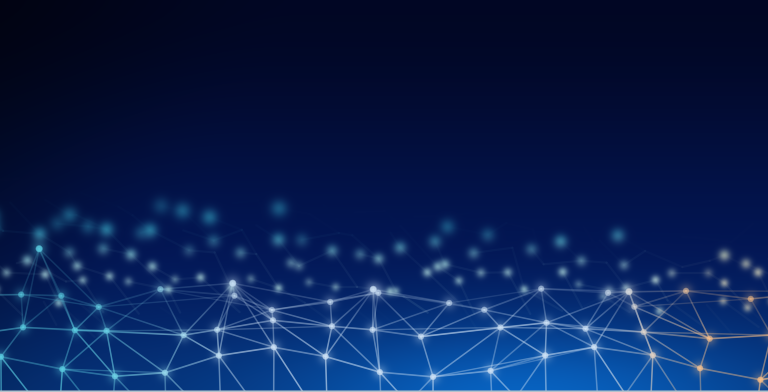
This background is drawn by a WebGL 2 fragment shader. Its source:

```glsl
#version 300 es
precision highp float;
// A glowing network of nodes and strands over a deep blue gradient.
// A jittered lattice forms the sharp front mesh, four hubs rise out of it,
// and hashed cells scatter the blurred lights behind. Width is 100 units.
uniform vec2 u_resolution;
out vec4 fragColor;

vec2 hash2(vec2 cell) {
  vec3 q = fract(cell.xyx * vec3(0.1031, 0.1030, 0.0973) + 0.37);
  q += dot(q, q.yzx + 33.33);
  return fract((q.xx + q.yz) * q.zy);
}

// Smooth coverage of a thin segment
float strand(vec2 p, vec2 a, vec2 b, float halfWidth) {
  vec2 ab = b - a;
  float t = clamp(dot(p - a, ab) / dot(ab, ab), 0.0, 1.0);
  float pixel = 100.0 / u_resolution.x;
  return 1.0 - smoothstep(halfWidth - 0.5 * pixel, halfWidth + 0.8 * pixel, length(p - a - ab * t));
}

// Sharp core with a soft halo
float bead(vec2 p, vec2 center, float radius) {
  float d = length(p - center);
  return max(1.0 - smoothstep(0.6 * radius, 1.3 * radius, d), 0.4 * exp(-d * d / (4.0 * radius * radius)));
}

// Lattice rows: 0 is below the frame, 1 rolls in waves, 2 and 3 sit higher
vec2 node(float col, float row) {
  vec2 j = hash2(vec2(col + 20.0, row + 3.0));
  float x = 0.7 + 7.0 * col + (j.x - 0.5) * (row < 1.5 ? 1.2 : 5.0);
  float wave = 3.8 + 1.9 * cos((col - 5.0) * 1.0472) + 0.8 * (j.y - 0.5);
  float y = row < 0.5 ? -5.0 : row < 1.5 ? wave : row < 2.5 ? 6.8 + 2.6 * j.y : 10.7 + 3.0 * j.y;
  return vec2(x, y);
}

void cover(inout float total, float amount) {
  total += amount * (1.0 - total);
}

// Sharp mesh around p
float frontMesh(vec2 p) {
  vec2 hubs[4] = vec2[4](vec2(5.1, 18.7), vec2(30.3, 14.2), vec2(48.6, 13.4), vec2(81.9, 13.1));
  float near = floor(p.x / 7.0);
  float fade = mix(0.65, 0.22, smoothstep(5.0, 14.0, p.y));
  float lines = 0.0, dots = 0.0;
  for (float row = 0.0; row < 4.0; row++) {
    for (float k = -3.0; k <= 3.0; k++) {
      float col = near + k;
      vec2 a = node(col, row);
      vec2 chance = hash2(vec2(col + 51.0, row + 9.0));
      float strength = fade * (0.5 + 0.5 * chance.x);
      cover(lines, strength * strand(p, a, node(col + 1.0, row), 0.09));
      if (row < 3.0) {
        cover(lines, strength * strand(p, a, node(col, row + 1.0), 0.08));
        float side = chance.y < 0.5 ? -1.0 : 1.0;
        cover(lines, strength * strand(p, a, node(col + side, row + 1.0), 0.08));
      }
      if (chance.y > 0.4)
        cover(lines, 0.8 * strength * strand(p, a, node(col + 2.0, row), 0.07));
      for (int h = 0; h < 4; h++) {
        vec2 span = hubs[h] - a;
        if (length(span) < 13.0 && row > 0.5)
          cover(lines, 0.75 * fade * strand(p, hubs[h], a, 0.08));
      }
      cover(dots, mix(0.95, 0.7, row / 3.0) * bead(p, a, 0.45));
    }
  }
  for (int h = 0; h < 4; h++) cover(dots, 0.9 * bead(p, hubs[h], 0.5));
  cover(lines, dots);
  return lines;
}

vec2 lightAt(vec2 cell) {
  return 3.2 * (cell + 0.1 + 0.8 * hash2(cell + 70.0));
}

// Blurred lights, thinning out upward, with faint threads between them
float distantLights(vec2 p) {
  vec2 home = floor(p / 3.2);
  float total = 0.0;
  for (float i = -1.0; i <= 1.0; i++) {
    for (float j = -1.0; j <= 1.0; j++) {
      vec2 cell = home + vec2(i, j);
      vec2 c = lightAt(cell), chance = hash2(cell + 131.0);
      float top = 28.5 - 0.075 * c.x;
      float density = 0.85 * (1.0 - smoothstep(top - 8.0, top, c.y)) * smoothstep(10.0, 13.0, c.y);
      float radius = mix(0.55, 1.1, smoothstep(13.0, 25.0, c.y));
      vec2 d = p - c;
      if (chance.x < density)
        cover(total, (0.35 + 0.45 * chance.y) * exp(-dot(d, d) / (radius * radius)));
      cover(total, 0.07 * density * strand(p, c, lightAt(cell + vec2(1.0, chance.y < 0.5 ? 0.0 : -1.0)), 0.12));
    }
  }
  return total;
}

vec3 backdrop(vec2 uv) {
  vec3 color = mix(vec3(0.01, 0.09, 0.34), vec3(0.005, 0.025, 0.14), smoothstep(0.25, 1.0, uv.y));
  color = mix(vec3(0.02, 0.19, 0.46), color, smoothstep(-0.05, 0.4, uv.y));
  color *= mix(0.45, 1.0, smoothstep(-0.1, 0.4, uv.x + 0.25 * (1.0 - uv.y)));
  vec2 g = (uv - vec2(0.68, -0.02)) / vec2(0.32, 0.2);
  return color + vec3(0.01, 0.2, 0.3) * exp(-dot(g, g));
}

void main() {
  vec2 uv = gl_FragCoord.xy / u_resolution;
  vec2 p = uv * vec2(100.0, 51.17);
  vec3 color = backdrop(uv);

  // Tints run from cyan through pale blue to amber
  float warm = smoothstep(0.76, 0.95, uv.x);
  vec3 tint = mix(vec3(0.35, 0.8, 0.88), vec3(0.8, 0.88, 0.96), smoothstep(0.08, 0.34, uv.x));
  tint = mix(tint, vec3(0.97, 0.74, 0.52), warm);
  vec3 hazeTint = mix(vec3(0.6, 0.76, 0.8), vec3(0.16, 0.52, 0.66), smoothstep(15.0, 22.0, p.y));
  hazeTint = mix(hazeTint, tint, 0.4 * warm);

  color = mix(color, hazeTint, distantLights(p));
  color = mix(color, tint, frontMesh(p));

  // Pale rim along the bottom edge
  color = mix(color, vec3(0.7, 0.76, 0.8), 1.0 - smoothstep(0.1, 0.3, p.y));
  fragColor = vec4(color, 1.0);
}
```
